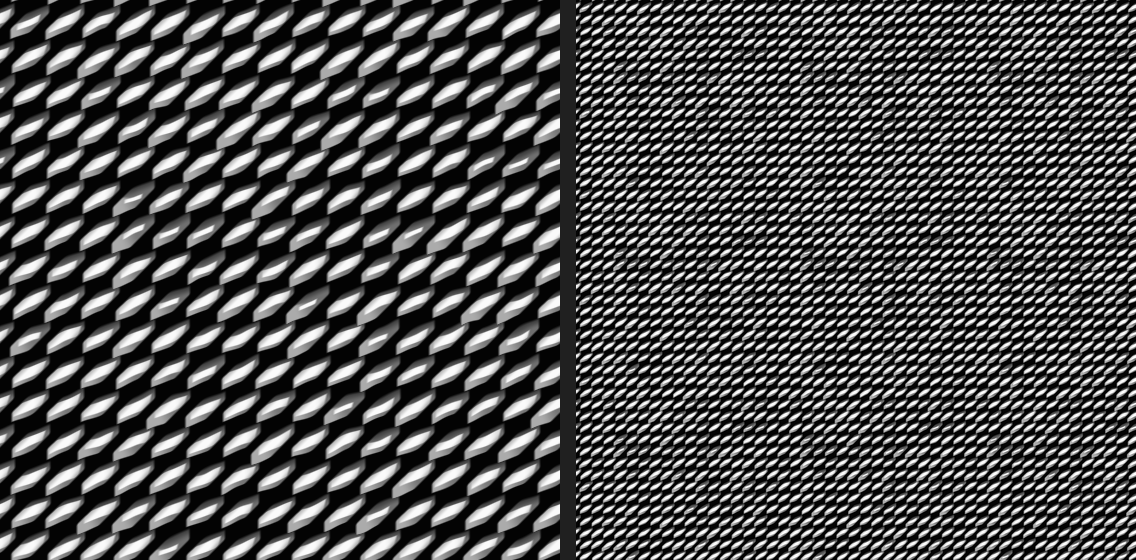
Left: one tile. Right: repeated 3 by 3.
A WebGL 2 fragment shader for this pattern:

```glsl
#version 300 es
precision highp float;
// Tiling 16 x 16 grid of slanted, faceted grey beads on black, each cut a little differently.

uniform vec2 u_resolution;
out vec4 fragColor;

const float REPEATS = 16.0;
const vec2 GRID_OFFSET = vec2(0.36, 0.87);
const vec3 BACKGROUND = vec3(0.01);
const vec3 HIGHLIGHT = vec3(0.98);
const float TILT = 0.4;         // slope of the long facets
const float HALF_WIDTH = 0.325; // half width of each 45 degree band

float hash(vec2 p) {
    return fract(sin(dot(p, vec2(127.1, 311.7))) * 43758.545);
}

// Value noise that wraps after a whole number of lattice steps.
float wrappedNoise(vec2 p, float period) {
    vec2 i = floor(p);
    vec2 f = fract(p);
    f = f * f * (3.0 - 2.0 * f);
    float a = hash(mod(i, period));
    float b = hash(mod(i + vec2(1.0, 0.0), period));
    float c = hash(mod(i + vec2(0.0, 1.0), period));
    float d = hash(mod(i + vec2(1.0, 1.0), period));
    return mix(mix(a, b, f.x), mix(c, d, f.x), f.y);
}

// 1 while value is below limit, with a soft edge.
float below(float value, float limit, float soft) {
    return 1.0 - smoothstep(limit - soft, limit + soft, value);
}

// Brightness of one bead; d is the offset from its centre in cells.
float bead(vec2 d, vec2 id, float warp, float pixel) {
    float lobe = pow(hash(id + 3.7), 2.5);
    float wear = pow(hash(id + 19.3), 4.0);
    float lift = hash(id + 41.9) - 0.5;
    float soft = max(0.05, pixel);
    float crisp = max(0.028, pixel);

    // Skewed axes: s crosses the band, t crosses the long facets.
    float s = d.x - d.y;
    float t = d.y - TILT * d.x + warp;

    // Outer hexagon, with a lower lobe of varying length.
    float body = below(abs(s), HALF_WIDTH, soft)
        * below(t, 0.28 + 0.03 * lift, soft)
        * below(-t, 0.25 + 0.15 * lobe, crisp)
        * below(d.x, 0.56, soft)
        * below(-d.x, 0.5 + 0.2 * lobe, soft);

    // Dark upper skirt and lighter lower skirt.
    float upper = mix(0.44, 0.24, smoothstep(0.02, 0.28, t));
    float lower = mix(0.46, 0.68, smoothstep(0.1, -0.55, d.x + 0.4 * d.y));
    float skirt = mix(lower, upper, smoothstep(-0.04, 0.04, t + 0.25 * d.x));

    // Bright flat core; worn beads keep only a small one.
    float core = below(t, mix(0.16, 0.02, wear) + 0.05 * lift, crisp)
        * below(-t, mix(0.14, 0.09, wear) - 0.06 * lift, crisp)
        * below(d.x - 0.3 * t, mix(0.42, 0.2, wear), soft)
        * below(-d.x, mix(0.46, 0.3, wear), soft)
        * below(abs(s), 0.31, soft);
    float sheen = mix(0.76, 1.0, below(abs(s - 0.02), 0.2, 0.12));
    sheen -= 0.12 * smoothstep(0.1, 0.45, d.x);

    return body * mix(skirt, sheen, core);
}

void main() {
    vec2 grid = gl_FragCoord.xy / u_resolution * REPEATS - GRID_OFFSET;
    vec2 cell = floor(grid);
    vec2 local = fract(grid) - 0.5;
    float pixel = 0.8 * REPEATS / min(u_resolution.x, u_resolution.y);

    // Gentle bending of the facet edges.
    float warp = 0.09 * (wrappedNoise(grid * 2.0, REPEATS * 2.0) - 0.5);

    // Neighbouring beads may reach into this cell.
    float light = 0.0;
    for (int y = -1; y <= 1; y++) {
        for (int x = -1; x <= 1; x++) {
            vec2 step2d = vec2(x, y);
            vec2 id = mod(cell + step2d, REPEATS);
            vec2 jitter = 0.05 * (vec2(hash(id + 7.1), hash(id + 11.3)) - 0.5);
            light = max(light, bead(local - step2d - jitter, id, warp, pixel));
        }
    }

    fragColor = vec4(mix(BACKGROUND, HIGHLIGHT, light), 1.0);
}
```
